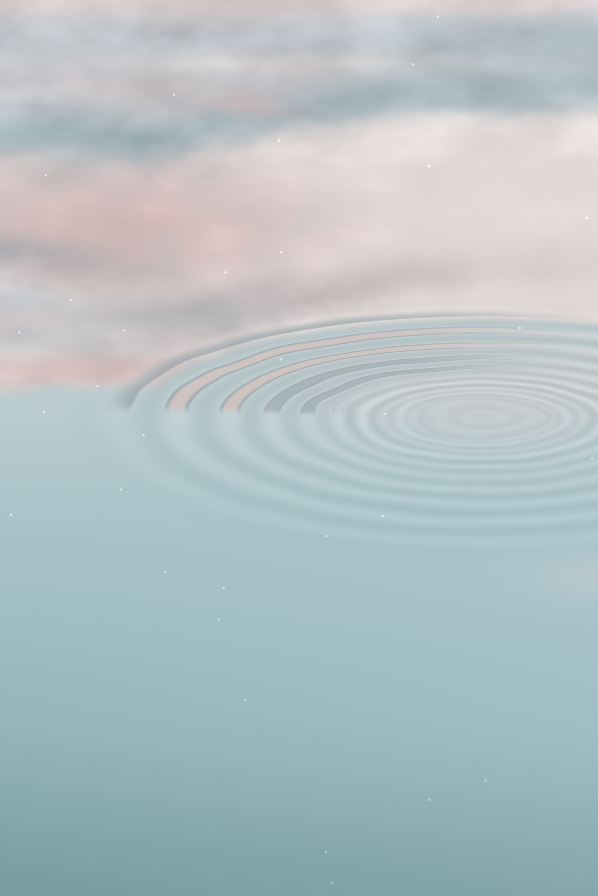
Write a WebGL 1 fragment shader that draws this texture.

```glsl
precision highp float;
// Draws a pale sunset sky mirrored in calm water, with elliptical ripples.
uniform vec2 u_resolution;

float hash(vec2 p) {
  return fract(sin(dot(p, vec2(127.1, 311.7))) * 43758.55);
}

float noise(vec2 p) {
  vec2 i = floor(p), f = fract(p);
  f = f * f * (3.0 - 2.0 * f);
  return mix(mix(hash(i), hash(i + vec2(1.0, 0.0)), f.x),
             mix(hash(i + vec2(0.0, 1.0)), hash(i + vec2(1.0)), f.x), f.y);
}

float fbm(vec2 p) {
  float sum = 0.0, weight = 0.5;
  for (int i = 0; i < 5; i++) {
    sum += weight * noise(p);
    p = mat2(1.6, 1.1, -1.1, 1.6) * p + 7.3;
    weight *= 0.5;
  }
  return sum;
}

// Soft elliptical patch, 1 at its centre.
float patchAt(vec2 p, vec2 centre, vec2 size) {
  vec2 d = (p - centre) / size;
  return exp(-dot(d, d));
}

// Clouds; p.x runs left to right and p.y from the top down, both 0 to 1.
vec3 cloudySky(vec2 p) {
  float coarse = fbm(p * vec2(5.0, 16.0) + 3.0) - 0.48;
  float fine = fbm(p * vec2(11.0, 30.0) + 19.0) - 0.48;
  vec2 q = p + vec2(0.10, 0.035) * vec2(fine, coarse);
  vec3 blueGrey = vec3(0.62, 0.70, 0.73);
  vec3 rose = vec3(0.82, 0.72, 0.71);
  vec3 cream = vec3(0.885, 0.855, 0.845);

  // Upper haze with streaks
  vec3 col = mix(vec3(0.85, 0.80, 0.80), vec3(0.77, 0.785, 0.805), smoothstep(0.0, 0.03, q.y));
  col = mix(col, blueGrey, 0.55 * patchAt(q, vec2(0.95, 0.05), vec2(0.35, 0.022)));
  col = mix(col, cream, 0.7 * patchAt(q, vec2(0.5, 0.065), vec2(0.25, 0.012)));
  col = mix(col, vec3(0.83, 0.79, 0.80), 0.6 * patchAt(q, vec2(0.2, 0.09), vec2(0.3, 0.025)));

  // Pale bank below the blue-grey band
  float bandY = 0.15 - 0.05 * smoothstep(0.2, 0.75, q.x);
  col = mix(col, mix(vec3(0.84, 0.80, 0.80), cream, smoothstep(0.2, 0.65, q.x)),
            smoothstep(bandY + 0.01, bandY + 0.035, q.y));
  float band = exp(-pow((q.y - bandY) / 0.026, 2.0));
  col = mix(col, blueGrey, band * mix(0.9, 0.65, q.x));
  col = mix(col, rose, 0.65 * patchAt(q, vec2(0.40, 0.12), vec2(0.09, 0.016)));

  // Rosy cloud and its trailing edge
  float puffs = clamp(0.75 + 2.2 * fine, 0.0, 1.0);
  col = mix(col, rose, puffs * patchAt(q, vec2(0.22, 0.255), vec2(0.36, 0.065)));
  col = mix(col, vec3(0.64, 0.65, 0.67), 0.8 * patchAt(q, vec2(-0.02, 0.285), vec2(0.17, 0.025)));
  vec2 edge = vec2(q.x, q.y + 0.085 * (q.x - 0.6));
  col = mix(col, vec3(0.75, 0.71, 0.71), 0.75 * patchAt(edge, vec2(0.56, 0.322), vec2(0.30, 0.023)));
  col = mix(col, vec3(0.69, 0.71, 0.73), 0.65 * patchAt(q, vec2(0.28, 0.35), vec2(0.20, 0.018)));
  col = mix(col, vec3(0.80, 0.83, 0.85), 0.7 * patchAt(q, vec2(0.0, 0.335), vec2(0.16, 0.016)));
  col = mix(col, vec3(0.78, 0.80, 0.82), 0.7 * patchAt(q, vec2(0.05, 0.38), vec2(0.20, 0.022)));
  col = mix(col, rose, 0.75 * patchAt(q, vec2(0.14, 0.415), vec2(0.20, 0.018)));
  float lowerCloud = smoothstep(0.13, 0.20, p.y);
  return col + (0.16 * fine + 0.09 * coarse) * mix(1.0, 0.25, smoothstep(0.45, 0.85, p.x) * lowerCloud);
}

// Smooth blue-green open water.
vec3 openWater(vec2 p) {
  vec3 col = mix(vec3(0.73, 0.80, 0.815), vec3(0.66, 0.765, 0.785), smoothstep(0.42, 0.62, p.y));
  col = mix(col, vec3(0.60, 0.725, 0.75), smoothstep(0.58, 0.85, p.y));
  col = mix(col, vec3(0.48, 0.625, 0.645), smoothstep(0.78, 1.04, p.y));
  col += vec3(0.055, 0.04, 0.045) * (p.x - 0.45) * smoothstep(0.45, 0.9, p.y);
  col = mix(col, vec3(0.80, 0.80, 0.80), 0.75 * patchAt(p, vec2(0.84, 0.43), vec2(0.40, 0.065)));
  return mix(col, vec3(0.77, 0.80, 0.82), 0.55 * patchAt(p, vec2(1.02, 0.645), vec2(0.12, 0.025)));
}

// Sparse bright flecks, one candidate per cell.
float flecks(vec2 p, float cells) {
  vec2 cell = floor(p * cells);
  vec2 spot = 0.25 + 0.5 * vec2(hash(cell), hash(cell + 41.0));
  float dist = length(fract(p * cells) - spot);
  return step(0.965, hash(cell + 83.0)) * (1.0 - smoothstep(0.02, 0.07, dist));
}

void main() {
  vec2 uv = gl_FragCoord.xy / u_resolution;
  vec2 p = vec2(uv.x, 1.0 - uv.y);

  // Ripple space: foreshortened more strongly on the far side
  vec2 d = vec2((p.x - 0.807) * 0.667, 0.466 - p.y);
  d.y /= mix(0.34, 0.285, smoothstep(-0.02, 0.02, d.y));
  float wobble = noise(d * 18.0) - 0.5;
  float r = max(length(d) + 0.008 * wobble, 0.01);
  float angle = atan(d.y, -d.x);
  float crest = cos(34.0 * log(r / 0.342));
  float strength = smoothstep(0.03, 0.15, r) * (1.0 - smoothstep(0.33, 0.49, r));
  float farSide = smoothstep(-0.05, 0.08, d.y);

  // Reflection meets open water at the shoreline of light and the outer ring
  vec3 sky = cloudySky(p + vec2(0.0, 0.006 * crest * strength));
  float shore = smoothstep(0.425, 0.445, p.y + 0.012 * (noise(p * vec2(22.0, 60.0)) - 0.5));
  float disc = 1.0 - smoothstep(0.36, 0.405, r);
  vec3 col = mix(sky, openWater(p), max(shore, disc));

  // Ring shading, sharper on the far side
  col += vec3(0.035, 0.029, 0.027) * crest * strength * mix(0.8, 1.25, farSide);
  float fineRings = sin(150.0 * r + 3.0 * wobble) * (1.0 - smoothstep(0.12, 0.25, r));
  col += 0.012 * fineRings;

  // Rosy and slate reflections caught on the upper left crests
  float arc = smoothstep(0.02, 0.16, angle) * (1.0 - smoothstep(1.1, 2.1, angle));
  float caught = arc * smoothstep(0.15, 0.20, r) * (1.0 - smoothstep(0.40, 0.43, r));
  float outline = smoothstep(0.0, 0.35, crest) * (1.0 - smoothstep(0.45, 0.8, crest));
  vec3 streak = mix(vec3(0.61, 0.67, 0.69), vec3(0.82, 0.745, 0.735), smoothstep(0.245, 0.265, r));
  streak = mix(streak, vec3(0.62, 0.67, 0.69), smoothstep(0.365, 0.385, r));
  col = mix(col, streak, 0.75 * caught * smoothstep(0.35, 0.75, crest));
  col = mix(col, vec3(0.56, 0.60, 0.62), 0.55 * caught * outline);

  col += 0.14 * flecks(p * vec2(0.667, 1.0), 34.0);
  gl_FragColor = vec4(clamp(col, 0.0, 1.0), 1.0);
}
```
